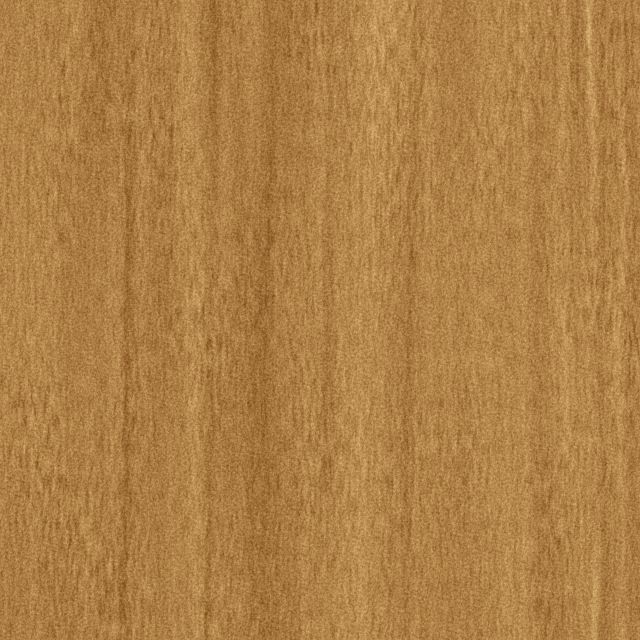
This texture is drawn by a Shadertoy shader. Its source:

```glsl
#define DARK_WOOD vec3(0.600, 0.410, 0.198)
#define LIGHT_WOOD vec3(0.780, 0.612, 0.376)
#define CONTRAST 0.25
#define BAND_STRENGTH 1.25
#define DARK_STREAK 1.35
#define LIGHT_STREAK 2.4
#define FIBRE_STRENGTH 2.2
#define PORE_STRENGTH 1.1
#define SPECKLE_STRENGTH 2.4
#define FIBRE_SCALE vec2(165.0, 31.0)
#define PORE_SCALE vec2(205.0, 42.0)
#define SPECKLE_SCALE vec2(247.0, 221.0)

// Integer hash turned into a unit gradient
vec2 gradientAt(vec2 cell) {
    uvec2 q = uvec2(ivec2(cell)) * uvec2(1597334673u, 3812015801u);
    uint h = (q.x ^ q.y) * 1597334673u;
    h = (h ^ (h >> 15)) * 2246822519u;
    h ^= h >> 13;
    float angle = float(h & 65535u) / 65536.0 * 6.2832;
    return vec2(cos(angle), sin(angle));
}

float gradientNoise(vec2 p) {
    vec2 cell = floor(p), f = p - cell;
    vec2 u = f * f * f * (f * (f * 6.0 - 15.0) + 10.0);
    vec2 e = vec2(1.0, 0.0);
    float a = dot(gradientAt(cell), f);
    float b = dot(gradientAt(cell + e.xy), f - e.xy);
    float c = dot(gradientAt(cell + e.yx), f - e.yx);
    float d = dot(gradientAt(cell + e.xx), f - e.xx);
    return mix(mix(a, b, u.x), mix(c, d, u.x), u.y);
}

float ridge(float x, float centre, float width) {
    float d = (x - centre) / width;
    return exp(-d * d);
}

// Broad lengthwise bands of lighter and darker wood
float bands(vec2 p) {
    float tone = 0.75 * ridge(p.x, 0.295, 0.018) + 0.50 * ridge(p.x, 0.565, 0.050);
    tone += 0.50 * ridge(p.x, 0.795, 0.035) - 0.50 * ridge(p.x, 0.41, 0.085);
    tone -= 0.40 * ridge(p.x, 0.16, 0.07) + 0.40 * ridge(p.x, 0.86, 0.012);
    tone += 0.7 * gradientNoise(vec2(p.x * 13.0, p.y * 1.1 + 4.3));
    tone += 0.9 * gradientNoise(vec2(p.x * 47.0, p.y * 1.7 + 17.7));
    return tone;
}

// Dark seams with one crisp side, fading in and out along their length
float darkStreaks(vec2 p) {
    float sum = 0.0;
    for (int i = 0; i < 5; i++) {
        float k = float(i);
        float centre = 0.2 + 0.11 * k + 0.02 * sin(1.6 * k) + 0.02 * (p.y - 0.6);
        float fade = smoothstep(-0.5, 0.4, gradientNoise(vec2(k * 7.3 + 0.4, p.y * 2.6 + k)));
        float width = p.x < centre ? 0.004 : 0.011;
        sum += ridge(p.x, centre, width) * fade * (1.15 - 0.12 * k);
    }
    return sum;
}

// Narrow broken highlights with dark edges near the right side
float lightStreaks(vec2 p) {
    float sum = 0.0;
    for (int i = 0; i < 3; i++) {
        float k = float(i);
        float centre = 0.88 + 0.045 * k + 0.015 * gradientNoise(vec2(k * 5.7 + 0.4, p.y * 3.7));
        float fade = 0.25 + 0.75 * smoothstep(-0.3, 0.3, gradientNoise(vec2(k * 9.1 + 0.3, p.y * 4.1 + 2.0)));
        float weight = i == 1 ? 1.0 : 0.4;
        sum += weight * (ridge(p.x, centre, 0.006) * fade - 0.35 * ridge(p.x, centre + 0.017, 0.006));
    }
    return sum;
}

void mainImage(out vec4 fragColor, in vec2 fragCoord) {
    vec2 uv = fragCoord / iResolution.xy;

    // Gentle waviness of the grain
    vec2 p = uv;
    p.x += 0.008 * gradientNoise(uv * vec2(5.0, 2.3));
    p.x += 0.003 * gradientNoise(uv * vec2(18.0, 11.0) + 31.0);

    float tone = BAND_STRENGTH * bands(p) - 0.08;
    tone -= DARK_STREAK * darkStreaks(p);
    tone += LIGHT_STREAK * lightStreaks(p);

    // Dense short fibres and faint pores, clearer in some patches
    float patchiness = 0.9 + 0.9 * gradientNoise(uv * vec2(9.0, 3.0) + 53.0);
    float fibre = gradientNoise(p * FIBRE_SCALE + 7.0);
    float pore = smoothstep(0.05, 0.45, gradientNoise(p * PORE_SCALE + 91.0));
    tone += patchiness * (FIBRE_STRENGTH * fibre - PORE_STRENGTH * (pore - 0.17));

    // Fine sandy speckle in two sizes
    mat2 tilt = mat2(0.96, 0.28, -0.28, 0.96);
    vec2 sand = tilt * uv * SPECKLE_SCALE;
    tone += SPECKLE_STRENGTH * (gradientNoise(sand + 13.0) + gradientNoise(sand.yx * 1.71 + 71.0));

    vec3 wood = mix(DARK_WOOD, LIGHT_WOOD, 0.5 + CONTRAST * tone);
    fragColor = vec4(clamp(wood, 0.0, 1.0), 1.0);
}
```
